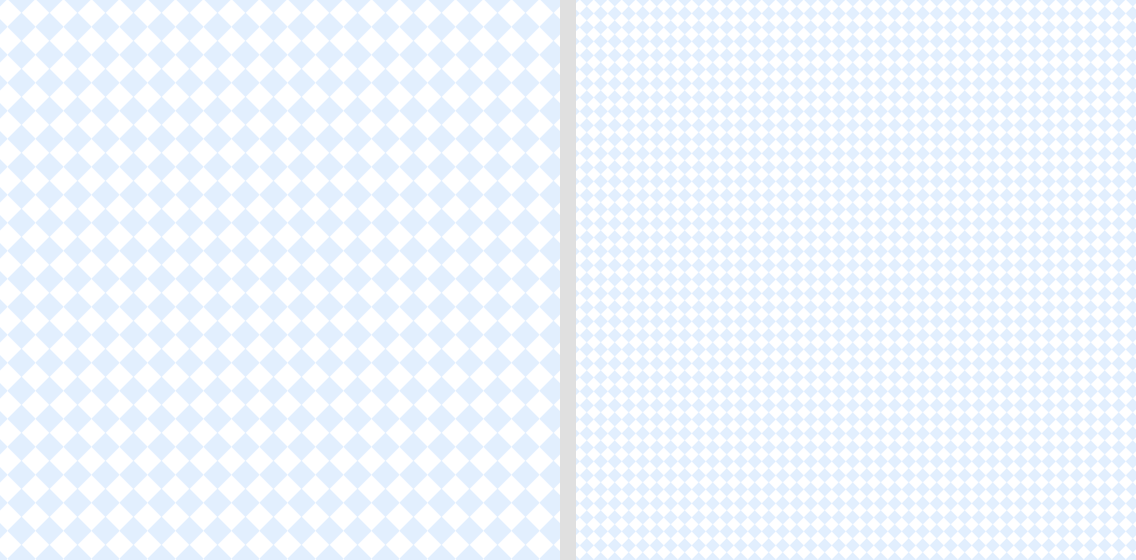
Left, the tile; right, the same tile 2 across and 2 down.
Reproduce this pattern procedurally as a Shadertoy shader.

```glsl
// Seamless harlequin check: white diamonds touching tip to tip on pale blue.

const float REPEATS = 20.0;                    // diamonds across and down
const float HALF_DIAGONAL = 0.492;             // diamond size, in cells
const vec2 DIAMOND_CENTRE = vec2(0.268, 0.543); // position inside a cell
const vec3 PALE_BLUE = vec3(0.886, 0.937, 0.998);
const vec3 WHITE = vec3(1.0);

// Signed distance to a diamond centred on the origin
float diamondDistance(vec2 p, float halfDiagonal) {
    return (abs(p.x) + abs(p.y) - halfDiagonal) * sqrt(0.5);
}

// Coordinates relative to the centre of the nearest repeat
vec2 repeatCell(vec2 p, vec2 centre) {
    return fract(p - centre + 0.5) - 0.5;
}

// Edge coverage, softened over one pixel
float coverage(float dist, float pixel) {
    return clamp(0.5 - dist / pixel, 0.0, 1.0);
}

void mainImage(out vec4 fragColor, in vec2 fragCoord) {
    // Whole number of cells on the canvas
    vec2 grid = fragCoord / iResolution.xy * REPEATS;
    float pixel = REPEATS / min(iResolution.x, iResolution.y);

    // Diamond over the ground colour
    vec2 cell = repeatCell(grid, DIAMOND_CENTRE);
    float diamond = coverage(diamondDistance(cell, HALF_DIAGONAL), pixel);
    fragColor = vec4(mix(PALE_BLUE, WHITE, diamond), 1.0);
}
```
